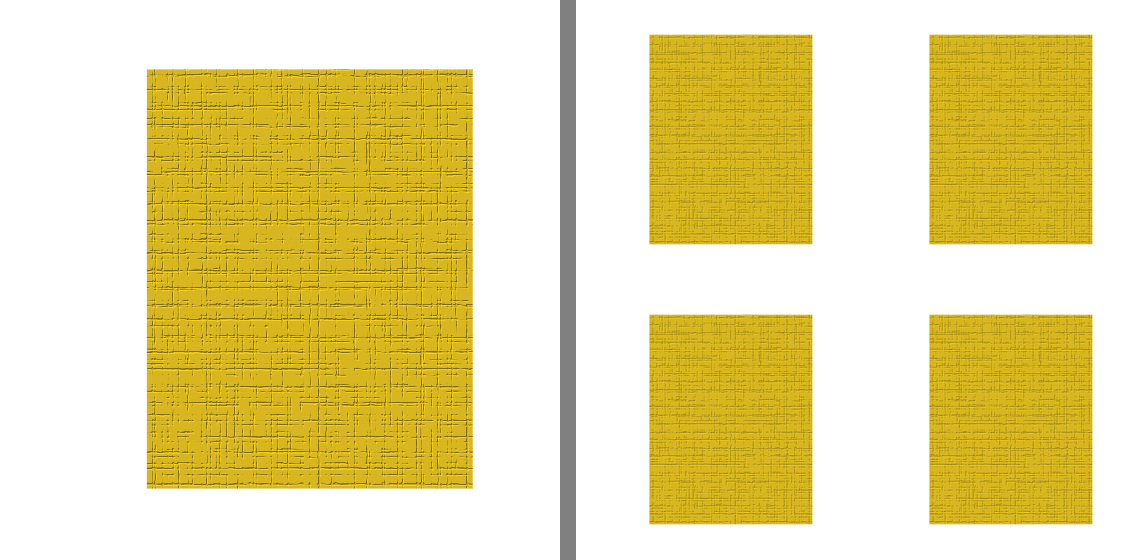
Left, the tile; right, the same tile 2 across and 2 down.
This texture is drawn by a three.js fragment shader. Its source:

```glsl
#define PANEL_MIN vec2(0.262, 0.1276)
#define PANEL_MAX vec2(0.844, 0.876)
#define BASE vec3(0.845, 0.715, 0.12)
#define SHADOW vec3(0.50, 0.42, 0.06)
#define LIGHT vec3(0.96, 0.82, 0.14)
#define ROWS 34.0
#define THREAD_WIDTH 0.0016
#define WOBBLE 0.0016
#define EMBOSS vec2(-0.0006, 0.0010)
#define EDGE 0.0008

varying vec2 vUv;

float hash(vec2 p) {
  return fract(sin(dot(p, vec2(127.1, 311.7))) * 43758.5453);
}

// Value noise along one thread, wrapping after count cells
float noise(float t, float count, float seed) {
  float x = t * count;
  float i = floor(x);
  float f = smoothstep(0.0, 1.0, x - i);
  float a = hash(vec2(mod(i, count), seed));
  float b = hash(vec2(mod(i + 1.0, count), seed));
  return mix(a, b, f);
}

// Parallel broken threads: depth varies along each, so ends taper
float threads(float along, float across, float rows, float jitter, float cover, float seed) {
  float y = across * rows;
  float id = mod(floor(y), rows) + seed;
  float rowRandom = hash(vec2(id, seed)) - 0.5;
  float bend = WOBBLE * (noise(along, 80.0, id + 0.3) - 0.5);
  float d = (fract(y) - 0.5 - jitter * rowRandom) / rows + bend;
  float n = 0.6 * noise(along, 36.0, id) + 0.4 * noise(along, 130.0, id + 0.6);
  float depth = clamp(cover + 0.25 * rowRandom + 1.3 * (n - 0.5), 0.0, 1.2);
  return depth * exp(-d * d / (THREAD_WIDTH * THREAD_WIDTH));
}

// Summed weave, cut at a level so crossings swell into knots
float groove(vec2 p) {
  float weave = threads(p.x, p.y, ROWS, 0.2, 0.73, 11.0);
  weave += threads(p.x, p.y, ROWS * 2.0, 0.6, 0.42, 137.0);
  weave += threads(p.y, p.x, ROWS, 0.25, 0.56, 271.0);
  weave += threads(p.y, p.x, ROWS * 2.0, 0.6, 0.40, 419.0);
  return smoothstep(0.35, 0.85, weave);
}

void main() {
  // Relief lit from below and from the right
  float ahead = groove(vUv + EMBOSS);
  float behind = groove(vUv - EMBOSS);
  float relief = ahead - behind;
  float shade = max(-relief, 0.0) + 0.08 * (ahead + behind);
  vec3 cloth = mix(BASE, SHADOW, clamp(shade, 0.0, 1.0));
  cloth = mix(cloth, LIGHT, max(relief, 0.0));

  // Cloth panel on a white ground
  vec2 inside = min(vUv - PANEL_MIN, PANEL_MAX - vUv);
  float panel = smoothstep(-EDGE, EDGE, min(inside.x, inside.y));
  gl_FragColor = vec4(mix(vec3(1.0), cloth, panel), 1.0);
}
```
